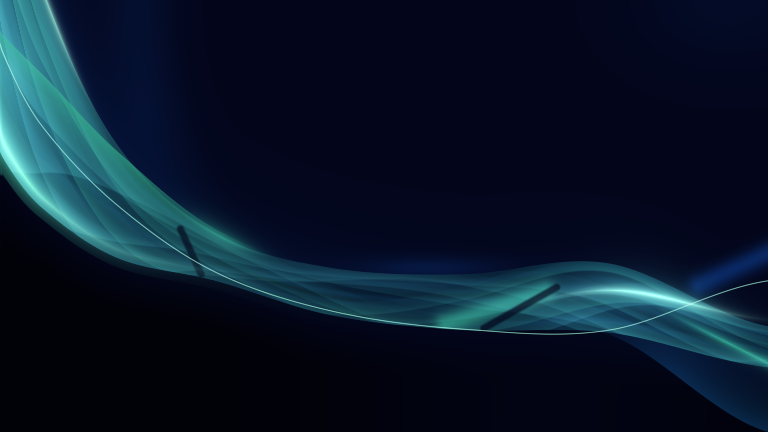
Write a Shadertoy shader that draws this background.

```glsl
#define NAVY vec3(0.010, 0.022, 0.105)
#define BLACK_BLUE vec3(0.002, 0.004, 0.030)
#define DEEP_BLUE vec3(0.03, 0.16, 0.34)
#define TEAL vec3(0.22, 0.64, 0.70)
#define GREEN vec3(0.20, 0.72, 0.54)
#define PALE vec3(0.64, 0.98, 0.84)
#define STRANDS 9
#define STRAND_ALPHA 0.34
#define KNOT_POWER 1.5
#define LINE_WIDTH 0.0013

float hash(float n) { return fract(sin(n * 91.37) * 437.58); }

vec2 gradient(vec2 cell) {
    float angle = 6.2832 * hash(dot(cell, vec2(1.0, 17.3)));
    return vec2(cos(angle), sin(angle));
}

float gradientNoise(vec2 p) {
    vec2 i = floor(p), f = fract(p), u = f * f * (3.0 - 2.0 * f);
    vec2 e = vec2(1.0, 0.0);
    float low = mix(dot(gradient(i), f), dot(gradient(i + e), f - e), u.x);
    float high = mix(dot(gradient(i + e.yx), f - e.yx), dot(gradient(i + e.xx), f - e.xx), u.x);
    return mix(low, high, u.y);
}

// Smooth curve through eight heights, with knots packed toward the left
float curve(float x, vec4 a, vec4 b) {
    float k[8] = float[8](a.x, a.y, a.z, a.w, b.x, b.y, b.z, b.w);
    float s = 7.0 * pow(clamp(x, 0.0, 1.0), 1.0 / KNOT_POWER);
    int i = min(int(s), 6);
    float t = s - float(i);
    float p0 = k[max(i - 1, 0)], p1 = k[i], p2 = k[i + 1], p3 = k[min(i + 2, 7)];
    return p1 + 0.5 * t * (p2 - p0 + t * (2.0 * p0 - 5.0 * p1 + 4.0 * p2 - p3
        + t * (3.0 * (p1 - p2) + p3 - p0)));
}

// Signed distance to a curve, positive below it
float curveDist(vec2 q, vec4 a, vec4 b) {
    float h = curve(q.x, a, b);
    float x0 = max(q.x - 0.002, 0.0), x1 = min(q.x + 0.002, 1.0);
    float slope = (curve(x1, a, b) - curve(x0, a, b)) / ((x1 - x0) * 1.778);
    return (q.y - h) / sqrt(1.0 + slope * slope);
}

float segmentDist(vec2 q, vec2 a, vec2 b) {
    vec2 scale = vec2(1.778, 1.0), d = (b - a) * scale, r = (q - a) * scale;
    return length(r - d * clamp(dot(r, d) / dot(d, d), 0.0, 1.0));
}

float bell(float x, float center, float width) {
    float t = (x - center) / width;
    return exp(-t * t);
}

float cover(float d) { return smoothstep(-0.0015, 0.0015, d); }

vec3 screen(vec3 base, vec3 light) { return base + light * (1.0 - min(base, 1.0)); }

void mainImage(out vec4 fragColor, in vec2 fragCoord) {
    vec2 uv = fragCoord / iResolution.xy;
    vec2 q = vec2(uv.x, 1.0 - uv.y);  // y runs downward
    float x = q.x;

    // Outer edges of the ribbon
    vec4 topA = vec4(-0.45, -0.03, 0.335, 0.54), topB = vec4(0.62, 0.635, 0.61, 0.755);
    vec4 lowA = vec4(0.35, 0.48, 0.597, 0.65), lowB = vec4(0.73, 0.764, 0.77, 0.85);
    float top = curveDist(q, topA, topB), low = curveDist(q, lowA, lowB);
    float topY = curve(x, topA, topB), lowY = curve(x, lowA, lowB);
    float v = (q.y - topY) / (lowY - topY);
    float inside = cover(top) * cover(-low);

    // Background and the haze above the ribbon
    vec3 col = mix(NAVY, BLACK_BLUE, smoothstep(-0.02, 0.12, low) * (1.0 - 0.6 * bell(x, 0.72, 0.25)));
    float above = max(-top, 0.0);
    col += DEEP_BLUE * 0.42 * exp(-above * 13.0) * exp(-x * 2.5) * cover(-top);
    float streak = x - 0.18 - 0.22 * q.y * q.y;
    col += DEEP_BLUE * 0.22 * bell(streak, 0.0, 0.045) * (1.0 - smoothstep(0.2, 0.6, q.y));
    col += DEEP_BLUE * 0.35 * bell(x, 0.56, 0.09) * bell(q.y, 0.62, 0.025);
    col += DEEP_BLUE * 0.14 * bell(x, 0.95, 0.12) * bell(q.y, 0.0, 0.15);
    col += DEEP_BLUE * 0.8 * bell(segmentDist(q, vec2(0.91, 0.66), vec2(1.02, 0.57)), 0.0, 0.025);

    // Dim sweep falling to the lower right
    float sweep = curveDist(q, vec4(0.75), vec4(0.75, 0.75, 0.775, 1.0));
    col += vec3(0.03, 0.15, 0.24) * cover(-sweep) * cover(low) * smoothstep(0.74, 0.9, x) * exp(sweep * 12.0);

    // Ribbon body with woven translucent strands
    float light = 0.30 + 0.55 * exp(-x * 6.0) + 0.32 * bell(x, 0.84, 0.16);
    float silk = 1.0 + 0.5 * gradientNoise(vec2(x * 5.0, v * 9.0));
    vec3 body = mix(DEEP_BLUE, TEAL, 0.15 + 0.45 * exp(-x * 6.0));
    col = mix(col, body * (0.35 + light * 0.6) * silk, inside * 0.85);
    for (int i = 0; i < STRANDS; i++) {
        float n = float(i), r = hash(n + 3.0);
        float start = 0.35 + 0.5 * sin(x * (4.0 + 7.0 * r) + n * 2.4);
        float width = 0.22 + 0.35 * hash(n + 11.0);
        float t = (v - start) / width;
        float soft = 0.004 / (lowY - topY) / width + 0.004;
        float sheet = smoothstep(0.0, soft, t) * smoothstep(0.0, soft, 1.0 - t);
        vec3 tint = mix(TEAL, GREEN, step(0.65, hash(n + 23.0)));
        col = screen(col, tint * STRAND_ALPHA * light * sheet * inside * (0.25 + t * t));
    }

    // Green band, lit blade and dark slits
    float band = curveDist(q, vec4(0.07, 0.17, 0.35, 0.53), vec4(0.63, 0.67, 0.70, 0.76));
    col = mix(col, GREEN * 0.95, 0.65 * cover(band) * exp(-max(band, 0.0) * 28.0) * (1.0 - smoothstep(0.15, 0.36, x)));
    col = screen(col, GREEN * 0.6 * inside * bell(segmentDist(q, vec2(0.58, 0.75), vec2(0.71, 0.675)), 0.0, 0.025));
    float slit = min(segmentDist(q, vec2(0.235, 0.53), vec2(0.262, 0.635)),
                     segmentDist(q, vec2(0.63, 0.76), vec2(0.725, 0.665)));
    col = mix(col, NAVY, 0.75 * inside * (1.0 - smoothstep(0.004, 0.012, slit)));

    // Glowing edges
    float hem = abs(low + 0.018);
    col = screen(col, (GREEN * exp(-hem * 32.0) + PALE * 0.7 * exp(-hem * 90.0)) * exp(-x * 9.0) * cover(0.02 - low));
    col = screen(col, PALE * 0.75 * exp(-abs(top) * 150.0) * bell(x, 0.065, 0.035));
    col = screen(col, GREEN * 0.6 * exp(-abs(top) * 60.0) * bell(x, 0.29, 0.045));
    col = screen(col, TEAL * 0.45 * inside * exp(-length(q * vec2(1.778, 1.0) - vec2(0.03, 0.16)) * 6.0));
    float crest = abs(curveDist(q, vec4(0.8), vec4(0.79, 0.74, 0.672, 0.74)));
    col = screen(col, (PALE * exp(-crest * 130.0) + TEAL * 0.55 * exp(-crest * 32.0)) * bell(x, 0.85, 0.09));
    float fold = abs(segmentDist(q, vec2(0.86, 0.715), vec2(1.01, 0.85)));
    col = screen(col, GREEN * 0.8 * exp(-fold * 110.0) * smoothstep(0.84, 0.95, x));

    // Fine pale thread
    float thread = abs(curveDist(q, vec4(0.10, 0.29, 0.475, 0.63), vec4(0.72, 0.762, 0.764, 0.65)));
    col = screen(col, PALE * 0.65 * (1.0 - smoothstep(0.0, LINE_WIDTH * 2.0, thread)));
    fragColor = vec4(clamp(col, 0.0, 1.0), 1.0);
}
```
